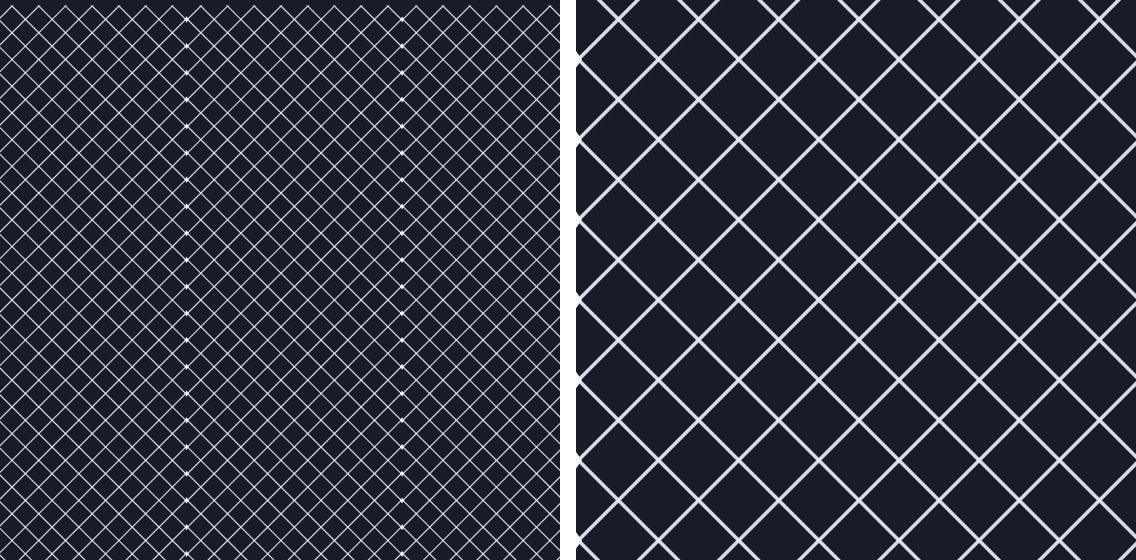
Left, the full canvas; right, a detail of the centre.
Reproduce this pattern procedurally as a WebGL 2 fragment shader.

```glsl
#version 300 es
precision highp float;
// Fine pale diamond lattice on dark navy, built from two diagonal line families.
// Wide panels of eight diamonds stand side by side; where two panels meet,
// their corners join in small bright rhombs. The top edge ends in a zigzag.

#define PITCH 0.04772          // diamond width and height
#define PANEL_WIDTH 0.3848     // eight diamonds plus a narrow gap
#define SEAM_X 0.3332          // one of the panel seams
#define TOP_Y 0.9892           // height of the uppermost corners
#define LINE_WIDTH 0.00212
#define RHOMB_SIZE vec2(0.0036, 0.0052)
#define CROSSING_GLOW 0.55
#define BACKGROUND vec3(0.090, 0.110, 0.157)
#define LINE_COLOR vec3(0.850, 0.855, 0.900)
#define RHOMB_COLOR vec3(0.960, 0.965, 0.985)

uniform vec2 u_resolution;
out vec4 fragColor;

// Antialiased coverage of a signed distance, negative inside
float coverage(float dist, float pixel) {
    return clamp(0.5 - dist / pixel, 0.0, 1.0);
}

// Distance to the nearest line of each diagonal family
vec2 latticeDistance(vec2 p) {
    vec2 diagonal = vec2(p.x + p.y, p.x - p.y) / PITCH;
    return abs(fract(diagonal) - 0.5) * PITCH * inversesqrt(2.0);
}

// Approximate signed distance to a rhomb with the given half axes
float rhombDistance(vec2 p, vec2 halfSize) {
    float scale = halfSize.x * halfSize.y / length(halfSize);
    return (dot(abs(p), 1.0 / halfSize) - 1.0) * scale;
}

void main() {
    float pixel = 1.0 / min(u_resolution.x, u_resolution.y);
    vec2 uv = gl_FragCoord.xy * pixel;

    // Panel coordinates, measured from the panel centre and the top corners
    float panelX = (fract((uv.x - SEAM_X) / PANEL_WIDTH) - 0.5) * PANEL_WIDTH;
    float depth = TOP_Y - uv.y;

    // Lattice lines, cut off above the top row
    vec2 dist = latticeDistance(vec2(panelX, depth));
    float lineA = coverage(dist.x - 0.5 * LINE_WIDTH, pixel);
    float lineB = coverage(dist.y - 0.5 * LINE_WIDTH, pixel);
    float below = coverage(-depth - 0.5 * LINE_WIDTH, pixel);
    float lines = (1.0 - (1.0 - lineA) * (1.0 - lineB)) * below;
    float crossing = lineA * lineB * below;

    // Bright rhombs where the side corners of two panels touch
    float seamX = 0.5 * PANEL_WIDTH - abs(panelX);
    float seamY = (fract(depth / PITCH) - 0.5) * PITCH;
    float rhomb = coverage(rhombDistance(vec2(seamX, seamY), RHOMB_SIZE), pixel) * below;

    // Layers from back to front
    vec3 color = mix(BACKGROUND, LINE_COLOR, lines);
    color = mix(color, RHOMB_COLOR, crossing * CROSSING_GLOW);
    color = mix(color, RHOMB_COLOR, rhomb);
    fragColor = vec4(color, 1.0);
}
```
